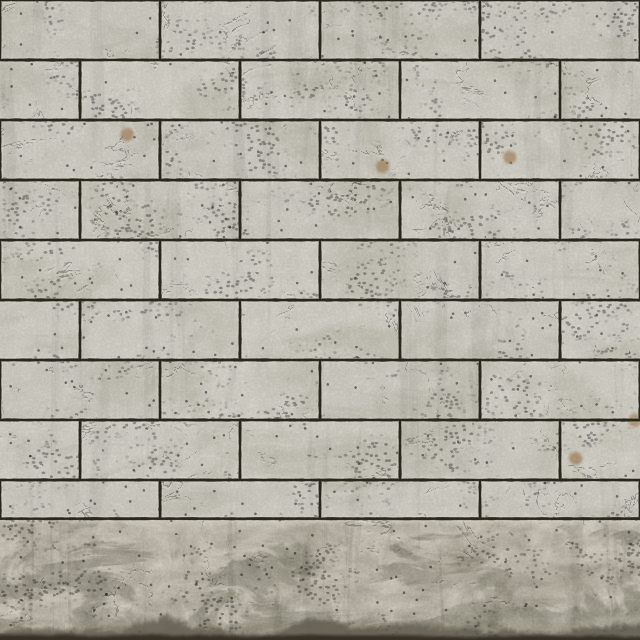
This texture is drawn by a Shadertoy shader. Its source:

```glsl
// Wall of weathered concrete blocks in running bond above a damp plinth.
// Joints come from distances to a shifted grid; layered sines make stains
// and hairline cracks, cellular noise makes pits, grain and rust spots.

vec3 hash3(vec2 p) {
    vec3 q = fract(p.xyx * vec3(0.1031, 0.1030, 0.0973));
    q += dot(q, q.yzx + 33.33);
    return fract((q.xxy + q.yzz) * q.zyx);
}

// Layered, rotated and warped sines, roughly -0.8 to 0.8
float waves(vec2 p) {
    float sum = 0.0, amp = 0.5;
    for (int i = 0; i < 6; i++) {
        p = mat2(0.8, 0.6, -0.6, 0.8) * p * 1.75 + 3.7;
        p += 0.7 * sin(p.yx * 0.8 + float(i));
        sum += amp * sin(p.x) * sin(p.y);
        amp *= 0.66;
    }
    return sum;
}

// Distance to the nearest scattered point, and that point's random value
vec2 cellular(vec2 p) {
    vec2 nearest = vec2(9.0, 0.0);
    for (int j = -1; j <= 1; j++)
        for (int i = -1; i <= 1; i++) {
            vec2 cell = floor(p) + vec2(i, j);
            vec3 h = hash3(cell);
            float d = length(cell + h.xy - p);
            if (d < nearest.x) nearest = vec2(d, h.z);
        }
    return nearest;
}

// Dark spots on a fraction of the scattered points
float spots(vec2 p, float radius, float share) {
    vec2 c = cellular(p);
    return step(1.0 - share, c.y) * (1.0 - smoothstep(radius * 0.4, radius, c.x));
}

// Thin wandering lines
float cracks(vec2 p) {
    return 1.0 - smoothstep(0.0, 0.055, abs(waves(p)));
}

void mainImage(out vec4 fragColor, in vec2 fragCoord) {
    vec2 p = fragCoord / iResolution.xy;
    float pixel = 1.0 / min(iResolution.x, iResolution.y);
    float plinthTop = 0.1895;
    float isWall = step(plinthTop, p.y);

    // Block grid: four across, rows counted down from the top
    float rowPos = (1.0 - p.y) / 0.09375;
    float row = floor(rowPos);
    float column = p.x * 4.0 + 0.5 * mod(row, 2.0);
    vec3 seed = hash3(vec2(floor(column), row) + 7.0);
    float across = abs(fract(rowPos + 0.5) - 0.5) * 0.09375;
    float upright = abs(fract(column + 0.5) - 0.5) * 0.25;
    float joint = min(abs(p.y - plinthTop), mix(1.0, min(across, upright), isWall));

    // Block face: tone, cloudy wear and vertical runs
    vec2 face = p + seed.xy * 9.0 * isWall;
    float wear = smoothstep(-0.15, 0.65, waves(face * vec2(7.0, 11.0)));
    float runs = smoothstep(0.2, 0.7, waves(p * vec2(38.0, 3.0)));
    vec3 color = vec3(0.785, 0.775, 0.742) + 0.022 * (seed.z - 0.5);
    color = mix(color, vec3(0.72, 0.705, 0.655), 0.65 * wear);
    color -= 0.035 * runs + 0.02 * waves(p * 45.0);

    // Plinth: mottled face, damp patches and a pale chipped upper lip
    float cloud = waves(p * vec2(9.0, 17.0) + 4.0);
    float damp = smoothstep(0.0, 0.3, cloud + 0.55 - p.y * 5.5);
    vec3 plinth = mix(vec3(0.735, 0.715, 0.665), vec3(0.67, 0.65, 0.595), wear);
    plinth = mix(plinth, vec3(0.56, 0.545, 0.485), 0.7 * damp);
    plinth += 0.07 * waves(p * vec2(30.0, 50.0)) - 0.06 * runs;
    float lip = smoothstep(0.012, 0.003, plinthTop - p.y + 0.006 * waves(p * 30.0));
    plinth = mix(plinth, vec3(0.81, 0.795, 0.75), 0.6 * lip);
    color = mix(plinth, color, isWall);

    // Pits gathered in worn patches, stray holes and broken cracks
    float pitted = smoothstep(0.0, 0.5, waves(face * vec2(11.0, 16.0) + 2.0));
    color *= 1.0 - 0.32 * pitted * spots(p * vec2(125.0, 165.0), 0.5, 0.4);
    color *= 1.0 - 0.45 * spots(p * 55.0, 0.16, 0.13);
    float broken = smoothstep(0.2, 0.5, waves(face * 14.0 + 5.0));
    color *= 1.0 - 0.28 * broken * cracks(face * vec2(16.0, 23.0));
    color += 0.045 * broken * cracks((face + vec2(0.0, 0.003)) * vec2(16.0, 23.0));

    // Fine grain and a few rust marks
    color += 0.055 * (cellular(p * 240.0).x - 0.45);
    float rust = spots(p * 9.0 + 0.012 * waves(p * 60.0), 0.13, 0.06);
    color = mix(color, vec3(0.57, 0.42, 0.25), 0.55 * rust * isWall);

    // Soaked, uneven foot of the wall
    float foot = 0.014 + 0.018 * waves(p * vec2(8.0, 3.0) + 1.0)
               + 0.006 * waves(p * 40.0);
    foot += 0.018 * exp(-pow((p.x - 0.23) / 0.05, 2.0));
    foot += 0.014 * exp(-pow((p.x - 0.5) / 0.035, 2.0));
    color = mix(color, vec3(0.37, 0.355, 0.305), 0.8 * smoothstep(0.007, -0.007, p.y - foot));
    color = mix(color, vec3(0.22, 0.19, 0.15), smoothstep(0.012, 0.003, p.y + 0.004 * cloud));

    // Joints: soft shade, pale arris and dark core
    float ragged = joint + 0.0005 * waves(p * 70.0);
    color += 0.03 * smoothstep(0.0055, 0.003, joint);
    color = mix(color, vec3(0.37, 0.36, 0.32), smoothstep(0.0033, 0.0016, ragged));
    float core = 1.0 - smoothstep(0.0017 - 0.5 * pixel, 0.0017 + 0.5 * pixel, ragged);
    color = mix(color, vec3(0.16, 0.15, 0.11), core);

    fragColor = vec4(clamp(color, 0.0, 1.0), 1.0);
}
```
